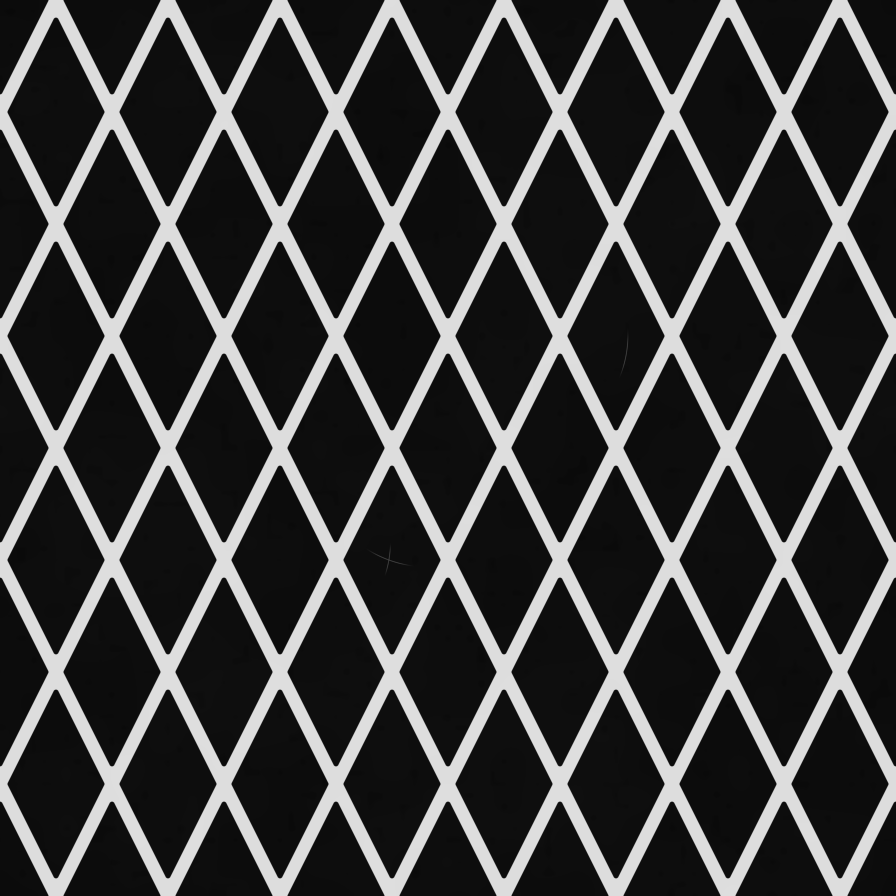
A WebGL 1 fragment shader for this pattern:

```glsl
precision highp float;
// Black rounded diamonds, eight by four, between pale crossing lines, with faint mottling and scratches.

uniform vec2 u_resolution;

float hash(vec2 p) {
  return fract(sin(dot(p, vec2(127.1, 311.7))) * 43758.5);
}

// Value noise that wraps after `cells` lattice steps across the canvas.
float wrapNoise(vec2 uv, float cells) {
  vec2 p = uv * cells;
  vec2 i = floor(p);
  vec2 f = fract(p);
  f = f * f * (3.0 - 2.0 * f);
  vec2 a = mod(i, cells);
  vec2 b = mod(i + 1.0, cells);
  return mix(mix(hash(a), hash(vec2(b.x, a.y)), f.x),
             mix(hash(vec2(a.x, b.y)), hash(b), f.x), f.y);
}

// Signed distance to a diamond twice as tall as wide.
float diamond(vec2 p, float halfWidth) {
  p = abs(p);
  vec2 corner = vec2(halfWidth, 0.0);
  vec2 side = vec2(-1.0, 2.0) * halfWidth;
  float t = clamp(dot(p - corner, side) / dot(side, side), 0.0, 1.0);
  float outside = sign(2.0 * p.x + p.y - 2.0 * halfWidth);
  return outside * length(p - corner - side * t);
}

// Diamonds repeated over the canvas, with slightly rounded corners.
float diamondGrid(vec2 uv, vec2 shift) {
  vec2 repeats = vec2(8.0, 4.0);
  vec2 p = (fract(uv * repeats + shift) - 0.5) / repeats;
  return diamond(p, 0.0512) - 0.0029;
}

// A few thin bowed scratches that fade towards their ends.
float scratches(vec2 uv, float pixel) {
  float sum = 0.0;
  for (int n = 0; n < 3; n++) {
    float i = float(n);
    vec2 centre = vec2(0.434, 0.375) + vec2(0.265, 0.23) * floor(i * 0.5);
    float angle = min(1.85 * i - 0.35, 1.4);
    vec2 dir = vec2(cos(angle), sin(angle));
    vec2 d = fract(uv - centre + 0.5) - 0.5;
    vec2 q = vec2(dot(d, dir), dot(d, vec2(-dir.y, dir.x)));
    float halfLength = 0.02 + 0.01 * abs(i - 1.0);
    float fade = 1.0 - smoothstep(0.3, 1.0, abs(q.x) / halfLength);
    float line = 1.0 - smoothstep(0.0, 0.0004 + 0.7 * pixel, abs(q.y - 4.0 * q.x * q.x));
    sum += fade * line;
  }
  return min(sum, 1.0);
}

void main() {
  vec2 uv = gl_FragCoord.xy / u_resolution;
  float pixel = 1.0 / min(u_resolution.x, u_resolution.y);

  // Two offset grids interlock and leave the lines between them.
  float d = min(diamondGrid(uv, vec2(0.0)), diamondGrid(uv, vec2(0.5)));
  float pale = smoothstep(-0.75 * pixel, 0.75 * pixel, d);

  // Soft cloudy patches and small dark spots.
  float cloud = 0.6 * wrapNoise(uv, 9.0) + 0.4 * wrapNoise(uv, 28.0) - 0.5;
  float spots = smoothstep(0.8, 0.95, wrapNoise(uv, 80.0));
  float dark = 0.051 + 0.016 * cloud - 0.008 * spots;
  dark += 0.17 * scratches(uv, pixel);
  float light = 0.868 + 0.008 * cloud;

  gl_FragColor = vec4(vec3(mix(dark, light, pale)), 1.0);
}
```
